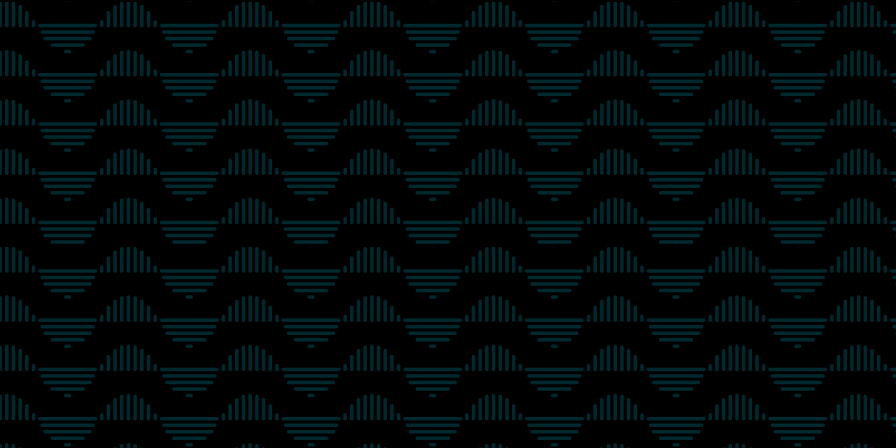
Give the GLSL for this pattern, as a Shadertoy shader.

```glsl
// Lengths are in modules: one module is the step between strokes
const float MODULES_HIGH = 67.37;   // modules in the canvas height
const float COLUMN_PITCH = 18.3;
const float ROW_PITCH = 7.404;
const float LAST_ROW = 4.0;         // five rows per tile
const float TILE_HEIGHT = 36.91;    // slightly short, so the seam trims strokes
const float TILE_TOP = 0.23;
const float FIRST_LINE = 3.61;      // depth of the first long line in a tile
const float ARCH_CENTER = 1.02;
const float STROKE_RADIUS = 0.263;
const float BAR_STEP = 1.005;
const float LINE_STEP = 0.98;
const float ARCH_HEIGHT = 4.0;
const float ARCH_DROP = 2.92;
const float ARCH_POWER = 2.2;
const float LINE_HALF[5] = float[5](4.42, 4.08, 3.63, 2.57, 0.53);
const vec3 BACKGROUND = vec3(0.0);
const vec3 INK = vec3(0.0, 0.16, 0.18);

// Distance to a stroke with round ends, lying along x
float strokeDistance(vec2 p, float halfLength) {
    p.x = max(abs(p.x) - halfLength + STROKE_RADIUS, 0.0);
    return length(p) - STROKE_RADIUS;
}

// Depth below the long line of a row; bias picks the side that belongs to it
float rowDepth(float depth, float bias) {
    float row = clamp(round(depth / ROW_PITCH + bias), 0.0, LAST_ROW);
    return depth - row * ROW_PITCH;
}

// Nine upright bars under a rounded arch
float archDistance(vec2 p) {
    float bar = clamp(round(p.x / BAR_STEP), -4.0, 4.0);
    float height = ARCH_HEIGHT - ARCH_DROP * pow(abs(bar) / 4.0, ARCH_POWER);
    float middle = STROKE_RADIUS - 0.5 * height;
    return strokeDistance(vec2(p.y - middle, p.x - bar * BAR_STEP), 0.5 * height);
}

// Five level lines narrowing downward
float bowlDistance(vec2 p) {
    float d = 1e3;
    for (int i = 0; i < 5; i++) {
        vec2 q = p - vec2(0.0, float(i) * LINE_STEP);
        d = min(d, strokeDistance(q, LINE_HALF[i]));
    }
    return d;
}

// Offset from the nearest repeat, centered on zero
float repeatCentered(float x, float period) {
    return x - period * round(x / period);
}

void mainImage(out vec4 fragColor, in vec2 fragCoord) {
    float pixel = MODULES_HIGH / iResolution.y;
    vec2 p = fragCoord * pixel;

    // Tile and row coordinates, measured downward
    float tileDepth = mod(MODULES_HIGH - p.y - TILE_TOP, TILE_HEIGHT);
    float depth = tileDepth - FIRST_LINE;
    float x = p.x - ARCH_CENTER;

    // Arches and bowls alternate by half a column
    float arch = archDistance(vec2(repeatCentered(x, COLUMN_PITCH), rowDepth(depth, 0.25)));
    float bowlX = repeatCentered(x - 0.5 * COLUMN_PITCH, COLUMN_PITCH);
    float bowl = bowlDistance(vec2(bowlX, rowDepth(depth, -0.25)));

    // Trim at the tile seam
    float seam = min(tileDepth, TILE_HEIGHT - tileDepth);
    float d = max(min(arch, bowl), -seam);

    float coverage = clamp(0.5 - d / pixel, 0.0, 1.0);
    coverage *= clamp(0.5 + seam / pixel, 0.0, 1.0);
    fragColor = vec4(mix(BACKGROUND, INK, coverage), 1.0);
}
```
